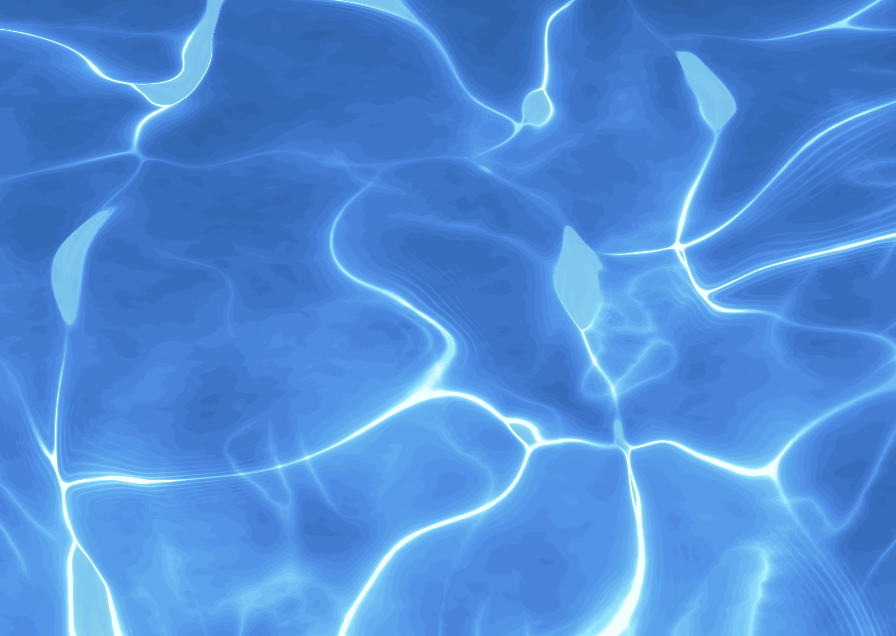
Reproduce this texture procedurally as a Shadertoy shader.

```glsl
const vec3 PALETTE[6] = vec3[6](
    vec3(0.215, 0.43, 0.745), vec3(0.30, 0.54, 0.89), vec3(0.36, 0.65, 0.93),
    vec3(0.47, 0.77, 0.97), vec3(0.60, 0.91, 0.98), vec3(0.94, 1.00, 1.00));
const vec3 FOLD_TINT = vec3(0.56, 0.83, 0.90);
const float CELLS = 2.5;          // caustic cells per canvas height
const float JITTER = 0.85;
const float CORNER = 0.05;        // rounding where lines meet
const float THIN = 0.0020;        // line half widths
const float THICK = 0.0062;
const float GLOW_REACH = 0.036;
const float GLOW = 1.9;
const float CORE = 4.0;
const float FOLD_WIDTH = 0.042;
const float ECHO_SPACING = 0.016;
const float TONE_STEP = 0.27;     // painted steps of the water
const float ROUGHNESS = 0.0011;   // unevenness of the lines
const float DARKEST = -0.42;      // tone of the far water
const float DEPTH_LIFT = 1.0;     // brightening toward the viewer

vec2 hash2(vec2 p) {
    vec3 h = fract(vec3(p.xyx) * vec3(0.1031, 0.1030, 0.0973));
    h += dot(h, h.yzx + 33.33);
    return fract((h.xx + h.yz) * h.zy);
}

float corner(vec2 i, vec2 f, vec2 o) {
    float a = 6.2832 * hash2(i + o + 71.0).x;
    return dot(vec2(cos(a), sin(a)), f - o);
}

float gradientNoise(vec2 p) {
    vec2 i = floor(p), f = fract(p);
    vec2 u = f * f * f * (f * (f * 6.0 - 15.0) + 10.0);
    return mix(mix(corner(i, f, vec2(0, 0)), corner(i, f, vec2(1, 0)), u.x),
               mix(corner(i, f, vec2(0, 1)), corner(i, f, vec2(1, 1)), u.x), u.y);
}

float fbm(vec2 p) {
    float sum = 0.0, amp = 1.0;
    for (int k = 0; k < 4; k++) {
        sum += amp * gradientNoise(p);
        p = mat2(1.6, 0.6, -0.6, 1.6) * p + 9.7;
        amp *= 0.55;
    }
    return sum;
}

vec2 noisePair(vec2 p) {
    return vec2(gradientNoise(p), gradientNoise(p + 37.4));
}

float smoothMin(float a, float b, float k) {
    float h = max(k - abs(a - b), 0.0) / k;
    return min(a, b) - 0.25 * h * h * k;
}

vec2 toSite(vec2 cell, vec2 f, vec2 o) {
    return o + 0.5 + JITTER * (hash2(cell + o) - 0.5) - f;
}

// Distance to the nearest cell border, with rounded corners
float borderDistance(vec2 p) {
    vec2 cell = floor(p), f = fract(p), home = vec2(0), nearest = vec2(9);
    for (int j = -1; j <= 1; j++)
    for (int i = -1; i <= 1; i++) {
        vec2 o = vec2(i, j), r = toSite(cell, f, o);
        if (dot(r, r) < dot(nearest, nearest)) { nearest = r; home = o; }
    }
    float d = 2.0;
    for (int j = -2; j <= 2; j++)
    for (int i = -2; i <= 2; i++) {
        if (i == 0 && j == 0) continue;
        vec2 r = toSite(cell, f, home + vec2(i, j));
        d = smoothMin(d, dot(0.5 * (nearest + r), normalize(r - nearest)), CORNER);
    }
    return max(d, 0.0);
}

// Soft thread of light along the zero line of a bent noise
float wisp(vec2 p, float sharpness, float rough) {
    float n = gradientNoise(p + 0.8 * noisePair(p * 0.9 + 21.0)) + 0.035 * rough;
    return exp(-abs(n) * sharpness);
}

vec3 ramp(float tone) {
    vec3 c = PALETTE[0];
    for (int k = 1; k < 6; k++)
        c = mix(c, PALETTE[k], clamp(tone - float(k - 1), 0.0, 1.0));
    return c * (1.0 + 0.16 * clamp(tone, -1.0, 0.0));
}

void mainImage(out vec4 fragColor, in vec2 fragCoord) {
    vec2 p = fragCoord / iResolution.y;
    float depth = 1.0 - p.y;

    // Surface seen at a slant, then bent by waves
    vec2 q = vec2((p.x - 0.7) * (0.95 + 0.1 * p.y), p.y * (0.78 + 0.45 * p.y)) * CELLS + 5.3;
    q += 0.75 * noisePair(q * 0.8 + 3.1);
    q += 0.2 * noisePair(q * 2.2 + 8.6);

    // Water body with milky clouds
    vec2 flow = p + 0.06 * noisePair(p * 4.0 + 5.0);
    float grain = fbm(flow * vec2(16.0, 36.0));
    float cloud = smoothstep(0.0, 0.75, fbm(p * vec2(2.6, 2.2) + 77.0) + 0.45 * (depth - 0.45));
    float tone = DARKEST + DEPTH_LIFT * depth + 0.7 * fbm(flow * vec2(2.0, 3.4) + 14.0);
    tone += 1.2 * cloud + 0.26 * grain;

    // Wisps, flat at the far end and upright near the viewer
    vec2 v = vec2((p.x - 0.7) * mix(4.4, 1.6, p.y), p.y * mix(1.4, 4.2, p.y));
    float wispMask = smoothstep(-0.2, 0.3, gradientNoise(p * 2.3 + 51.0) + 0.2 * (depth - 0.5));
    float fineMask = smoothstep(-0.05, 0.35, gradientNoise(p * 3.1 + 88.0) + 0.2 * (depth - 0.5));
    tone += (0.8 + 0.7 * depth) * wispMask * wisp(v + 2.0, 10.0, grain);
    tone += (0.9 + 1.0 * depth) * fineMask * wisp(v * 1.7 + 33.0, 17.0, grain);

    // Bright lines that swell, fade and open into folds
    float d = max(borderDistance(q) / CELLS + ROUGHNESS * grain, 0.0);
    float strength = mix(0.08, 1.0, smoothstep(-0.25, 0.25, gradientNoise(q * 1.2 + 17.0) + 0.15 * (depth - 0.3)));
    float swell = smoothstep(-0.3, 0.4, gradientNoise(q * 1.9 + 29.0) + 0.3 * (depth - 0.4));
    float opening = FOLD_WIDTH * smoothstep(0.15, 0.45, gradientNoise(q * 2.1 + 43.0));
    float outside = max(d - opening, 0.0);
    float fold = (1.0 - smoothstep(opening - 0.006, opening, d)) * smoothstep(0.002, 0.014, opening);
    float streak = gradientNoise(vec2(d * 60.0, q.y * 4.0 + q.x * 3.0));
    tone = mix(tone, 3.2 + 0.7 * streak, 0.8 * fold);

    float reach = GLOW_REACH * (1.0 + 0.9 * gradientNoise(q * 2.7 + 95.0));
    float haze = exp(-max(outside + 0.008 * grain, 0.0) / reach);
    tone += GLOW * haze * mix(0.3, 1.0, strength) * (1.0 - fold);

    // Fine lines running beside the bright ones
    float echoMask = smoothstep(0.08, 0.35, gradientNoise(p * 2.6 + 63.0) + 0.3 * (depth - 0.5));
    float bend = 5.0 * gradientNoise(q * 2.5 + 12.0);
    float echo = pow(0.5 + 0.5 * cos(6.2832 * outside / ECHO_SPACING + bend), 3.0);
    tone += 1.6 * echoMask * echo * exp(-outside / 0.035) * (1.0 - fold);

    // Painted steps fade out towards the highlights
    float s = tone / TONE_STEP;
    float stepped = (floor(s) + smoothstep(0.36, 0.64, fract(s))) * TONE_STEP;
    tone = mix(stepped, tone, smoothstep(2.8, 3.8, tone));

    float x = abs(d - opening) / mix(THIN, THICK, swell);
    tone += CORE * strength * (1.0 - 0.5 * fold) / (1.0 + x * x);

    vec3 color = ramp(tone);
    color = mix(color, FOLD_TINT, 0.45 * fold * (1.0 - smoothstep(3.6, 4.6, tone)));
    fragColor = vec4(color, 1.0);
}
```
